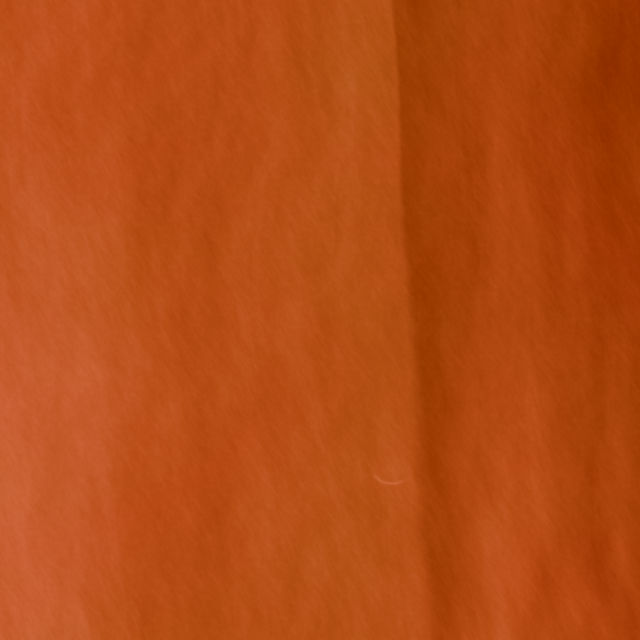
Give the GLSL for this texture, as a Shadertoy shader.

```glsl
const vec3 MID_ORANGE = vec3(0.72, 0.305, 0.085);
const vec3 DARK_RUST = vec3(0.65, 0.253, 0.035);
const vec3 PALE_CORAL = vec3(0.77, 0.365, 0.175);
const vec3 OCHRE_SHIFT = vec3(-0.012, 0.014, -0.004);

const vec2 CLOUD_SCALE = vec2(11.0, 6.0);
const vec2 STREAK_SCALE = vec2(52.0, 8.0);
const vec2 MOTTLE_SCALE = vec2(75.0, 48.0);
const vec2 FIBER_SCALE = vec2(230.0, 75.0);
const vec2 GRAIN_SCALE = vec2(170.0, 120.0);
const float CLOUD_AMOUNT = 0.34;
const float STREAK_AMOUNT = 0.34;
const float MOTTLE_AMOUNT = 0.17;
const float FIBER_AMOUNT = 0.17;
const float GRAIN_AMOUNT = 0.30;

const float SEAM_TOP = 0.612;
const float SEAM_DRIFT = 0.058;
const float SHADE_TONE = -1.15;
const vec2 SCUFF_CENTER = vec2(0.612, 0.262);
const float SCUFF_RADIUS = 0.021;

// Layered sines, warped and turned at each octave; roughly -1 to 1
float waves(vec2 p) {
    const mat2 TURN = mat2(0.8, 0.6, -0.6, 0.8);
    float sum = 0.0;
    float amplitude = 0.6;
    for (int i = 0; i < 5; i++) {
        p += 0.9 * sin(p.yx * 0.7 + float(i) * 1.9);
        sum += amplitude * sin(p.x) * cos(p.y * 0.8 + 1.3);
        p = TURN * p * 1.65 + 2.7;
        amplitude *= 0.65;
    }
    return sum;
}

vec2 hash2(vec2 cell) {
    vec3 q = fract(cell.xyx * vec3(0.1031, 0.1030, 0.0973));
    q += dot(q, q.yzx + 33.33);
    return fract((q.xx + q.yz) * q.zy);
}

// Cellular noise: distance to the nearest scattered point
float cells(vec2 p) {
    vec2 base = floor(p);
    float nearest = 2.0;
    for (int y = -1; y <= 1; y++) {
        for (int x = -1; x <= 1; x++) {
            vec2 cell = base + vec2(x, y);
            nearest = min(nearest, distance(p, cell + hash2(cell)));
        }
    }
    return nearest;
}

float bump(float x, float center, float width) {
    float d = (x - center) / width;
    return exp(-d * d);
}

// Broad light and shade on the left panel
float leftTone(vec2 uv) {
    float side = 1.0 - smoothstep(0.04, 0.33, uv.x);
    float low = 1.0 - smoothstep(0.40, 0.90, uv.y);
    float valley = bump(uv.x, 0.28, 0.09) * bump(uv.y, 0.58, 0.40);
    float hollow = bump(uv.x, 0.27, 0.09) * bump(uv.y, 0.05, 0.22);
    return 0.05 + side * (0.08 + 1.15 * low) - 0.4 * valley - 0.35 * hollow;
}

// Darker panel with a pale vein and arching folds that grow downwards
float rightTone(vec2 uv, float seam) {
    float depth = 1.0 - uv.y;
    float vein = bump(uv.x, 0.81 - 0.03 * depth, 0.055);
    float edge = smoothstep(0.84, 0.96, uv.x - 0.05 * depth) * (1.0 - 0.3 * depth);
    float nearSeam = bump(uv.x, seam + 0.025, 0.03);
    float arch = (uv.x - 0.90) * (uv.x - 0.90) * 9.0 + 0.25 * uv.y;
    float folds = sin(arch * 70.0 + 2.0 * sin(uv.y * 11.0));
    folds *= smoothstep(0.45, 0.9, depth) * smoothstep(0.78, 0.86, uv.x);
    return SHADE_TONE + 0.45 * depth + vein * (0.3 + 0.95 * depth * depth)
        + 0.22 * folds - 0.5 * edge - 0.3 * nearSeam;
}

// Small pale crescent with a soft glow above it
float scuff(vec2 uv) {
    vec2 d = uv - SCUFF_CENTER;
    float ring = bump(length(d * vec2(0.8, 1.2)), SCUFF_RADIUS, 0.0028);
    float arc = ring * smoothstep(0.004, 0.016, -d.y - 0.25 * d.x);
    float glow = exp(-dot(d, d) / (SCUFF_RADIUS * SCUFF_RADIUS));
    return 1.1 * arc + 0.45 * glow;
}

void mainImage(out vec4 fragColor, in vec2 fragCoord) {
    vec2 uv = fragCoord / iResolution.xy;
    float depth = 1.0 - uv.y;

    // Streaks lean and bend slightly along their length
    vec2 bent = uv;
    bent.x += 0.09 * uv.y + 0.014 * sin(uv.y * 9.0 + uv.x * 7.0);
    float cloud = waves(bent * CLOUD_SCALE);
    float streak = waves(bent * STREAK_SCALE + 8.0);
    float mottle = waves(bent * MOTTLE_SCALE + 5.0);
    vec2 slanted = bent + vec2(0.45 * uv.y, 0.0);
    float fiber = waves(slanted * FIBER_SCALE + 3.0);
    float grain = cells(slanted * GRAIN_SCALE) - 0.45;

    // The seam is crisp at the top and melts away downwards
    float seam = SEAM_TOP + SEAM_DRIFT * depth + 0.003 * sin(depth * 14.0);
    float softness = mix(0.005, 0.016, smoothstep(0.2, 0.7, depth));
    float shade = smoothstep(-softness, softness, uv.x - seam);

    float tone = mix(leftTone(uv), rightTone(uv, seam), shade);
    tone += CLOUD_AMOUNT * cloud + STREAK_AMOUNT * streak * mix(0.75, 1.0, shade);
    tone += MOTTLE_AMOUNT * mottle + FIBER_AMOUNT * fiber + GRAIN_AMOUNT * grain;
    tone += scuff(uv);

    vec3 color = tone < 0.0 ? mix(MID_ORANGE, DARK_RUST, -tone)
                            : mix(MID_ORANGE, PALE_CORAL, tone);
    // Patches drift between red and ochre
    float ochre = bump(uv.x, 0.56, 0.16) + 0.6 * waves(bent.yx * CLOUD_SCALE + 20.0);
    color += OCHRE_SHIFT * (ochre - 0.3);
    fragColor = vec4(clamp(color, 0.0, 1.0), 1.0);
}
```
